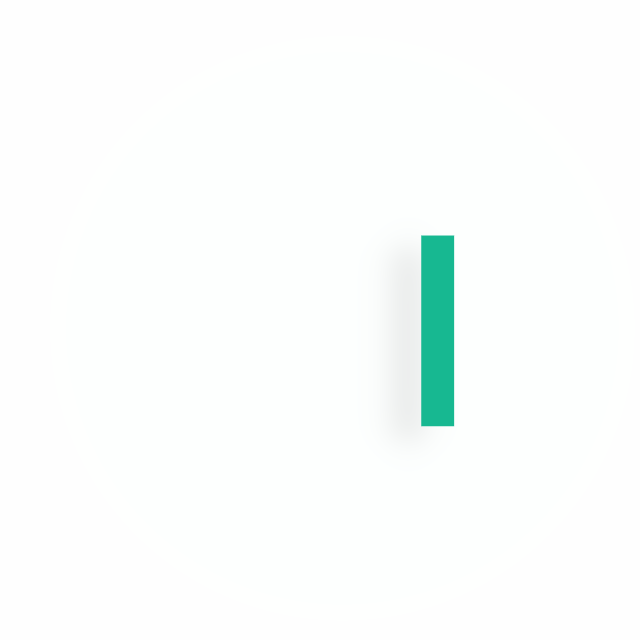
A Shadertoy shader for this background:

```glsl
// Draws a green upright bar with a soft grey shadow on a faintly tinted white ground.

// Signed distance to an axis-aligned box
float boxDistance(vec2 p, vec2 halfSize) {
    vec2 d = abs(p) - halfSize;
    return length(max(d, 0.0)) + min(max(d.x, d.y), 0.0);
}

// Coverage of a box after a Gaussian blur, with tanh standing in for erf
float blurredBox(vec2 p, vec2 halfSize, float sigma) {
    vec2 cover = 0.5 * (tanh(0.85 * (p + halfSize) / sigma)
                      - tanh(0.85 * (p - halfSize) / sigma));
    return cover.x * cover.y;
}

void mainImage(out vec4 fragColor, in vec2 fragCoord) {
    vec2 uv = fragCoord / iResolution.xy;
    float pixel = 1.0 / min(iResolution.x, iResolution.y);
    vec2 barHalf = vec2(0.0257, 0.149);

    // Ground: a barely tinted disc fading to near white
    float glow = 1.0 - smoothstep(0.36, 0.52, length(uv - vec2(0.535, 0.487)));
    vec3 color = mix(vec3(0.997), vec3(0.992, 1.0, 0.997), glow);

    // Shadow: cast to the left and slightly down
    color *= 1.0 - 0.09 * blurredBox(uv - vec2(0.638, 0.462), barHalf, 0.024);

    // Bar
    float d = boxDistance(uv - vec2(0.6839, 0.483), barHalf);
    float bar = clamp(0.5 - d / pixel, 0.0, 1.0);
    color = mix(color, vec3(0.09, 0.72, 0.57), bar);

    fragColor = vec4(color, 1.0);
}
```
